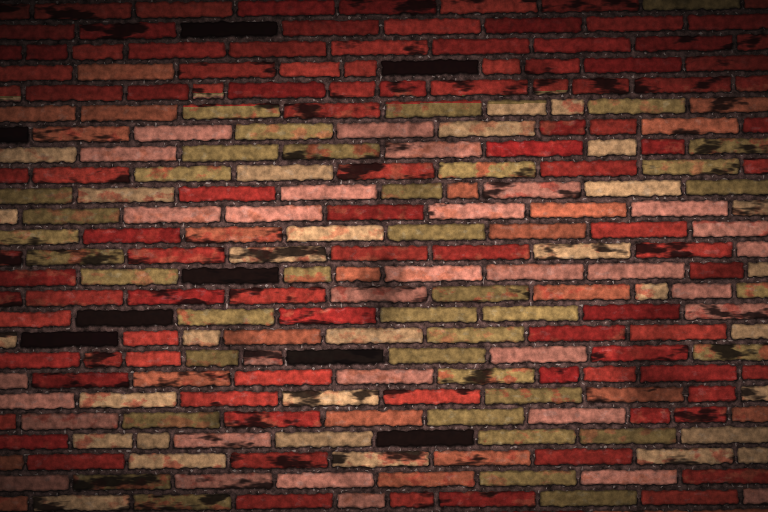
Reproduce this texture procedurally as a WebGL 1 fragment shader.

```glsl
precision highp float;
// Weathered brick wall in running bond: red courses on top, mixed tan and red below, dark vignette.
uniform vec2 u_resolution;

const vec2 GRID = vec2(7.57, 24.9);   // bricks across, courses up
const float ASPECT = 1.497;
const float HALF_JOINT = 0.0047;
const vec3 CRIMSON = vec3(0.57, 0.15, 0.14);
const vec3 RED = vec3(0.70, 0.25, 0.20);
const vec3 ORANGE = vec3(0.73, 0.39, 0.28);
const vec3 PINK = vec3(0.78, 0.49, 0.41);
const vec3 TAN = vec3(0.80, 0.61, 0.44);
const vec3 OCHRE = vec3(0.59, 0.47, 0.29);
const vec3 SOOT = vec3(0.07, 0.05, 0.05);
const vec3 MORTAR = vec3(0.34, 0.25, 0.23);
const vec3 GRIT = vec3(0.74, 0.66, 0.62);

float hash(vec2 p) {
  vec3 q = fract(vec3(p.xyx) * 0.1031);
  q += dot(q, q.yzx + 33.33);
  return fract((q.x + q.y) * q.z);
}

vec2 gradientAt(vec2 cell) {
  float angle = 6.2832 * hash(cell);
  return vec2(cos(angle), sin(angle));
}

float gradientNoise(vec2 p) {
  vec2 i = floor(p), f = fract(p);
  vec2 s = f * f * f * (f * (f * 6.0 - 15.0) + 10.0);
  vec2 e = vec2(0.0, 1.0);
  float low = mix(dot(gradientAt(i), f), dot(gradientAt(i + e.yx), f - e.yx), s.x);
  float high = mix(dot(gradientAt(i + e.xy), f - e.xy), dot(gradientAt(i + 1.0), f - 1.0), s.x);
  return mix(low, high, s.y);
}

float fbm(vec2 p) {
  float sum = 0.0, amplitude = 0.6;
  for (int i = 0; i < 4; i++) {
    sum += amplitude * gradientNoise(p);
    p = p * 2.03 + 17.3;
    amplitude *= 0.55;
  }
  return sum;
}

float roundedBox(vec2 p, vec2 halfSize, float radius) {
  vec2 d = abs(p) - halfSize + radius;
  return length(max(d, 0.0)) + min(max(d.x, d.y), 0.0) - radius;
}

// Picks a clay colour; redShare is the fraction of red bricks.
vec3 clayColor(float pick, float redShare) {
  float t = (pick - redShare) / max(1.0 - redShare, 0.01);
  vec3 pale = mix(OCHRE, TAN, step(0.28, t));
  pale = mix(pale, PINK, step(0.55, t));
  pale = mix(pale, ORANGE, step(0.76, t));
  return mix(mix(CRIMSON, RED, pick / redShare), pale, step(redShare, pick));
}

vec3 mortarColor(vec2 p, float distanceOut, float below) {
  vec3 color = MORTAR * (1.0 + 1.1 * fbm(p * 75.0));
  color = mix(color, GRIT, 0.7 * smoothstep(0.28, 0.52, gradientNoise(p * 130.0)));
  float shade = 1.0 - smoothstep(0.0, 0.005, distanceOut);
  return color * (1.0 - shade * mix(0.2, 0.6, below));
}

vec3 brickColor(vec2 p, vec2 id, float depth, float redShare) {
  float wear = hash(id + 41.7);
  vec2 seed = 30.0 * vec2(wear, hash(id + 9.1));
  vec3 color = clayColor(hash(id + 3.7), redShare);
  // Firing blotches, pale scuffs and fine grain
  float blotch = smoothstep(0.02, 0.28, fbm(p * vec2(22.0, 32.0) + seed));
  vec3 blotchColor = mix(ORANGE, RED, step(0.5, hash(id + 5.3)));
  color = mix(color, blotchColor, 0.55 * blotch * step(0.35, wear) * (1.0 - 0.8 * step(0.9, redShare)));
  float scuff = smoothstep(0.12, 0.4, fbm(p * vec2(38.0, 60.0) - seed));
  color = mix(color, color * 0.6 + 0.28, 0.4 * scuff * (1.0 - 0.6 * step(0.9, redShare)));
  color *= 0.86 + 0.3 * hash(id + 12.9);
  color *= 1.0 + 0.5 * fbm(p * 70.0 + seed);
  // Soot patches and a few fully blackened bricks
  float patchSoot = smoothstep(0.02, 0.25, fbm(p * vec2(11.0, 30.0) + seed * 2.0));
  color = mix(color, SOOT, 0.8 * patchSoot * step(0.66, wear));
  color = mix(color, SOOT, 0.92 * step(0.955, hash(id + 77.1)));
  return color * mix(0.68, 1.0, smoothstep(0.0, 0.005, depth));
}

void main() {
  vec2 uv = gl_FragCoord.xy / u_resolution;
  vec2 p = uv * vec2(ASPECT, 1.0);
  vec2 cellSize = vec2(ASPECT, 1.0) / GRID;

  // Courses rise slightly to the right; alternate courses shift by half a brick
  vec2 g = uv * GRID;
  g.y += 0.04 * gradientNoise(p * 5.0) - 0.08 - (0.35 + 0.2 * uv.y) * (uv.x - 0.5);
  float course = floor(g.y);
  g.x += 0.75 - 0.5 * mod(course, 2.0) + 0.14 * (hash(vec2(course, 8.0)) - 0.5);
  vec2 id = vec2(floor(g.x), course);
  vec2 f = fract(g);

  // Some bricks are split into two short pieces
  float cut = mix(1.0, 0.36 + 0.3 * hash(id + 21.0), step(hash(id + 60.0), 0.13));
  float second = step(cut, f.x);
  float start = cut * second;
  float span = mix(cut, 1.0 - cut, second);
  id.x += 0.5 * second;

  vec2 local = (f - vec2(start + 0.5 * span, 0.5)) * cellSize;
  vec2 halfSize = 0.5 * vec2(span, 1.0) * cellSize - HALF_JOINT;
  halfSize.y -= 0.0015 * hash(id + 31.0);
  float rough = 0.0035 * gradientNoise(p * 45.0) + 0.0026 * gradientNoise(p * 110.0);
  float d = roundedBox(local, halfSize, 0.004) + rough;

  float redShare = mix(0.36, 0.97, smoothstep(0.79, 0.83, g.y / GRID.y));
  float below = step(local.y, 0.0);
  float edge = 0.75 / u_resolution.y;
  vec3 brick = brickColor(p, id, -d, redShare);
  vec3 color = mix(brick, mortarColor(p, d, below), smoothstep(-edge, edge, d));

  // Broad grime, then the vignette
  color *= 1.0 - 0.4 * smoothstep(0.1, 0.45, fbm(p * 3.5 + 4.0));
  float falloff = smoothstep(0.2, 0.85, length((uv - vec2(0.53, 0.45)) * vec2(1.0, 1.1)));
  gl_FragColor = vec4(clamp(color * (1.0 - 0.8 * falloff), 0.0, 1.0), 1.0);
}
```
